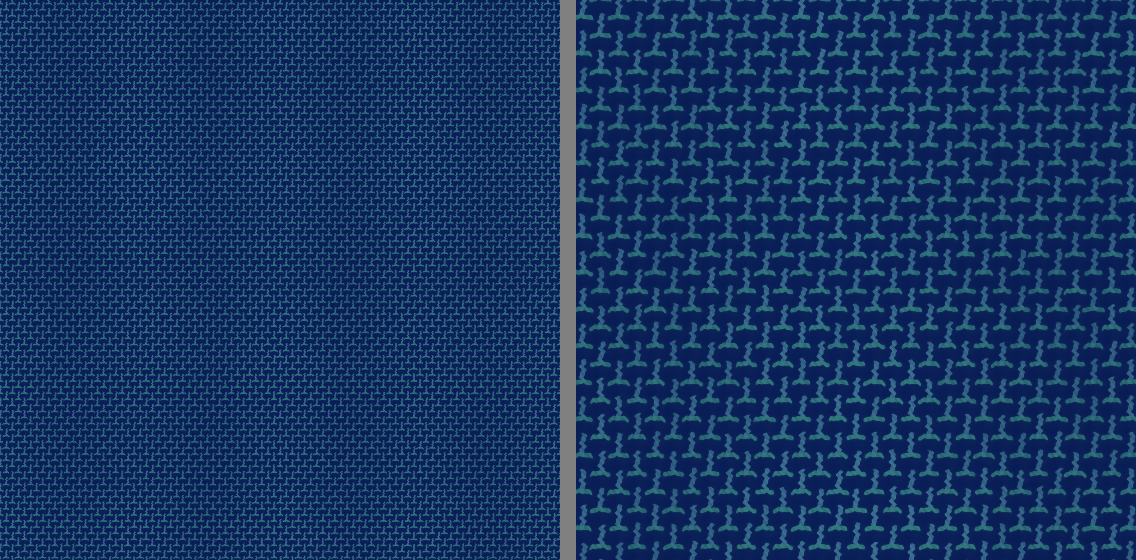
Left, the full canvas; right, a detail of the centre.
This texture is drawn by a WebGL 2 fragment shader. Its source:

```glsl
#version 300 es
precision highp float;
// Navy cloth covered with small teal stitches shaped like an inverted T.
// Two square lattices, offset by half a cell, give the staggered rows;
// layered sines fray the threads and shade the cloth in broad soft bands.

uniform vec2 u_resolution;
out vec4 fragColor;

const float TAU = 6.2831853;
const float REPEATS = 46.0;
const vec3 NAVY = vec3(0.035, 0.113, 0.336);
const vec3 NAVY_LIFT = vec3(0.05, 0.145, 0.35);
const vec3 HALO = vec3(0.09, 0.25, 0.40);
const vec3 FOOT_TEAL = vec3(0.19, 0.47, 0.48);
const vec3 STEM_BLUE = vec3(0.23, 0.43, 0.56);

float hash(vec2 p, float seed) {
    vec3 q = fract(vec3(p.xyx) * 0.1031 + seed * 0.137);
    q += dot(q, q.yzx + 33.33);
    return fract((q.x + q.y) * q.z);
}

// Small irregular bend along a thread.
float fray(float t, float phase) {
    return 0.6 * sin(t * 23.0 + phase) + 0.4 * sin(t * 41.0 + phase * 2.3);
}

float segmentDistance(vec2 p, vec2 a, vec2 b) {
    vec2 ab = b - a;
    float t = clamp(dot(p - a, ab) / dot(ab, ab), 0.0, 1.0);
    return length(p - a - ab * t);
}

float coverage(float dist, float halfWidth, float softness) {
    return 1.0 - smoothstep(halfWidth - softness, halfWidth + softness, dist);
}

// Foot: a short bar, slightly arched so that its ends droop.
float footDistance(vec2 p, float halfLength, float phase) {
    p.y += 0.8 * p.x * p.x + 0.02 * fray(p.x, phase);
    return segmentDistance(p, vec2(-halfLength, 0.0), vec2(halfLength, 0.0));
}

// Stem: a tall, nearly upright thread that rises from the foot.
float stemDistance(vec2 p, float height, float lean, float phase) {
    p.x += 0.045 * fray(p.y, phase);
    return segmentDistance(p, vec2(0.0), vec2(lean, height));
}

// Broad light and dark bands across the cloth, from -1 to 1.
float broadShade(vec2 uv) {
    float columns = 0.6 * cos(TAU * 4.0 * uv.x);
    float rows = 0.25 * sin(TAU * 3.0 * uv.y + 1.0);
    return columns + rows + 0.15 * sin(TAU * (2.0 * uv.x + uv.y));
}

// Lays one lattice of stitches over the given colour.
vec3 stitchLayer(vec3 base, vec2 p, float seed, float shade, float softness) {
    vec2 id = floor(p);
    vec2 local = fract(p) - vec2(0.5, 0.22);
    float phase = TAU * hash(id, seed);
    float size = hash(id, seed + 1.0);
    float lean = mix(0.0, 0.08, hash(id, seed + 2.0));
    float wear = mix(0.84, 1.0, hash(id, seed + 3.0)) + 0.12 * shade;

    float foot = footDistance(local, mix(0.18, 0.25, size), phase);
    float stem = stemDistance(local, mix(0.58, 0.50, size), lean, phase);

    // Threads fade unevenly along their length.
    float grain = 0.88 + 0.12 * sin(local.x * 37.0 + local.y * 29.0 + phase);
    float halo = coverage(min(foot, stem), 0.075, softness + 0.04);
    float strength = clamp(wear * grain, 0.0, 1.0);
    vec3 color = mix(base, HALO, 0.5 * halo);
    color = mix(color, STEM_BLUE, coverage(stem, 0.066, softness) * strength);
    return mix(color, FOOT_TEAL, coverage(foot, 0.062, softness) * strength);
}

void main() {
    vec2 uv = gl_FragCoord.xy / u_resolution;
    vec2 p = uv * REPEATS;
    float softness = 0.5 * REPEATS / min(u_resolution.x, u_resolution.y);
    float shade = broadShade(uv);

    // Fine upright weave of the ground.
    float weave = 0.5 + 0.25 * (sin(p.x * 2.0 * TAU) + sin(p.y * 2.0 * TAU));
    vec3 color = mix(NAVY, NAVY_LIFT, weave * 0.6);

    // Staggered stitch lattices.
    for (int i = 0; i < 2; i++) {
        float layer = float(i);
        color = stitchLayer(color, p + 0.5 * layer, 7.0 * layer + 1.0, shade, softness);
    }
    fragColor = vec4(color * (1.0 + 0.02 * shade), 1.0);
}
```
